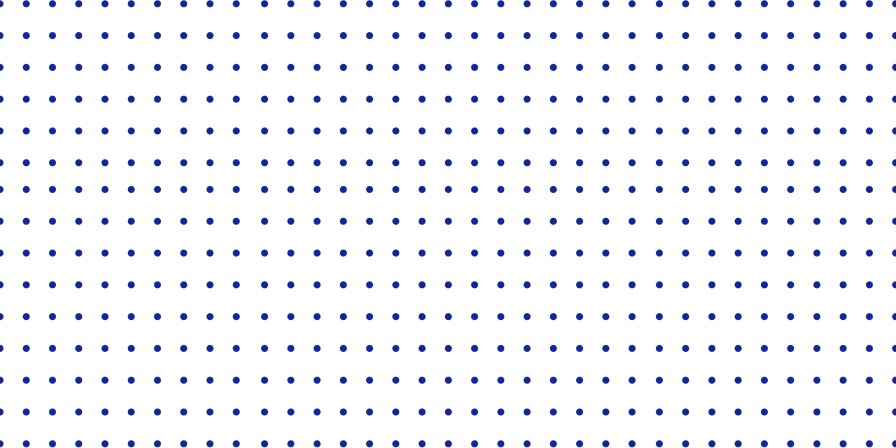
Reproduce this pattern procedurally as a Shadertoy shader.

```glsl
// Grid of small navy dots on white, with slightly uneven gaps between its blocks.

// Signed offset from the nearest multiple of the spacing.
vec2 nearestOffset(vec2 p, vec2 spacing) {
    return p - spacing * round(p / spacing);
}

void mainImage(out vec4 fragColor, in vec2 fragCoord) {
    // The canvas is 768 by 384 units.
    float unitsPerPixel = 384.0 / iResolution.y;
    vec2 p = fragCoord * unitsPerPixel;

    // Column blocks sit a little further apart; the upper rows sit closer.
    vec2 blockShift = vec2(
        1.8 * step(214.7, p.x) + 0.9 * step(553.5, p.x),
        3.6 - 4.35 * step(233.0, p.y));

    // 35 columns and 15 rows, the outer columns cut by the canvas edges.
    vec2 offset = nearestOffset(p - blockShift, vec2(22.5, 27.25));
    float dist = length(offset) - 3.0;

    // Smooth the rim across about one pixel.
    float dotMask = 1.0 - smoothstep(-0.7, 0.7, dist / unitsPerPixel);
    vec3 navy = vec3(0.08, 0.15, 0.58);
    fragColor = vec4(mix(vec3(1.0), navy, dotMask), 1.0);
}
```
